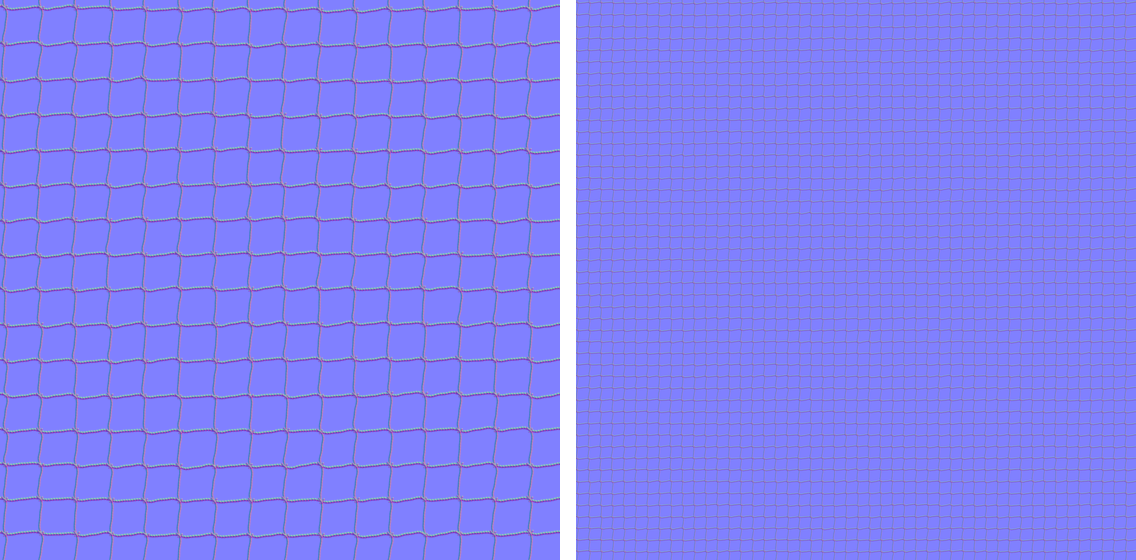
Left, the tile; right, the same tile 3 across and 3 down.
Give the GLSL for this texture map, as a Shadertoy shader.

```glsl
// Tangent-space normal map of a knotted twine net, 16 by 16 meshes, tiling.
// Jittered knots are joined by S-shaped twisted strands; each strand is shaded
// as a rounded cord, and short crossing loops of twine form the knots.

const float MESHES = 16.0;
const float TAU = 6.2831853;

vec2 hash2(vec2 p) {
    vec3 q = fract(vec3(p.xyx) * vec3(0.1031, 0.1030, 0.0973));
    q += dot(q, q.yzx + 33.33);
    return fract((q.xx + q.yz) * q.zy);
}

// Position of a knot: its grid point, a slow wrapping drift and a small jitter
vec2 knot(vec2 id) {
    vec2 cell = mod(id, MESHES);
    vec2 a = TAU * cell / MESHES;
    vec2 drift = vec2(0.025 * sin(a.y + 1.0) + 0.02 * sin(2.0 * a.x + a.y),
                      0.025 * sin(2.0 * a.y + 2.2) + 0.025 * cos(a.x + a.y));
    return id + drift + (hash2(cell + 7.0) - 0.5) * 0.04;
}

// Rounded cord: u runs from -1 to 1 across it, twist tilts it along its length.
// The short z stands for the fine fibres that roughen the surface.
vec3 cordNormal(vec2 along, vec2 across, float u, float twist) {
    float slope = 0.8 * u / sqrt(0.15 + u * u);
    return vec3(along * twist + across * slope, 0.42);
}

float cordMask(float u) {
    return 1.0 - smoothstep(0.8, 1.15, abs(u));
}

// Lay the nearest strand of one direction over the normal n
vec3 layStrand(vec3 n, vec2 p, bool upright) {
    // Work in (along, across) coordinates
    vec2 q = upright ? p.yx : p;
    vec2 id = vec2(floor(q.x), floor(q.y + 0.5));
    vec2 a = upright ? knot(id.yx).yx : knot(id);
    vec2 next = id + vec2(1.0, 0.0);
    vec2 b = upright ? knot(next.yx).yx : knot(next);
    // Step to the neighbouring segment where the jitter moved its end
    id.x += step(b.x, q.x) - step(q.x, a.x);
    next = id + vec2(1.0, 0.0);
    a = upright ? knot(id.yx).yx : knot(id);
    b = upright ? knot(next.yx).yx : knot(next);

    float t = clamp((q.x - a.x) / (b.x - a.x), 0.0, 1.0);
    vec2 rnd = hash2(mod(id, MESHES) + (upright ? 41.0 : 83.0));
    float sway = (0.022 + 0.024 * rnd.x) * (sin(TAU * t) + 0.35 * sin(2.0 * TAU * t));
    float sag = (rnd.y - 0.5) * 0.06 * sin(0.5 * TAU * t);
    float d = q.y - mix(a.y, b.y, t) + sway + sag;

    // Twisted plies scallop the outline and tilt the surface; uprights are smoother
    float width = upright ? 0.031 : 0.038;
    float twist = upright ? 0.1 : 0.45;
    float ply = sin(TAU * 13.0 * t + 1.6 * d / width);
    float u = d / (width * (1.0 + 0.3 * twist * ply));
    vec2 along = upright ? vec2(0.0, 1.0) : vec2(1.0, 0.0);
    return mix(n, cordNormal(along, along.yx, u, ply * twist), cordMask(u));
}

// Lay a short piece of cord from a to b over the normal n
vec3 layLoop(vec3 n, vec2 p, vec2 a, vec2 b) {
    vec2 ab = b - a;
    float t = clamp(dot(p - a, ab) / dot(ab, ab), 0.0, 1.0);
    vec2 away = p - a - ab * t;
    float u = length(away) / 0.028;
    vec2 across = away / max(length(away), 1e-4);
    float ply = sin(TAU * 2.0 * t + 1.0);
    // Loops overhang towards the lower right
    vec3 cord = cordNormal(normalize(ab), across, u, 0.35 * ply) + vec3(0.14, -0.16, 0.0);
    return mix(n, cord, 0.8 * cordMask(u));
}

vec3 netNormal(vec2 p) {
    vec3 n = vec3(0.0, 0.0, 1.0);
    n = layStrand(n, p, true);
    n = layStrand(n, p, false);

    // Knot: two small loops crossing at slightly varied angles
    vec2 id = floor(p + 0.5);
    vec2 k = knot(id);
    vec2 lean = (hash2(mod(id, MESHES) + 19.0) - 0.5) * 0.05;
    n = layLoop(n, p, k + vec2(-0.03, -0.05), k + vec2(0.06, 0.04) + lean);
    n = layLoop(n, p, k + vec2(-0.08, 0.06) + lean, k + vec2(0.03, -0.05));
    return n;
}

void mainImage(out vec4 fragColor, in vec2 fragCoord) {
    // Average 4 by 4 samples over a pixel, or a fixed soft width on large canvases
    vec2 spread = max(1.0 / iResolution.xy, vec2(1.0 / 400.0));
    vec3 sum = vec3(0.0);
    for (int i = 0; i < 16; i++) {
        vec2 offset = (vec2(i % 4, i / 4) - 1.5) / 4.0;
        vec2 uv = fragCoord / iResolution.xy + offset * spread;
        sum += netNormal(uv * MESHES - vec2(0.135, 0.715));
    }
    fragColor = vec4(0.5 + 0.5 * sum / 16.0, 1.0);
}
```
